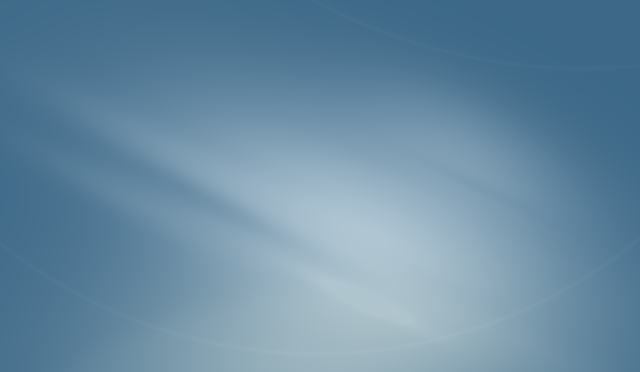
This background is drawn by a Shadertoy shader. Its source:

```glsl
// Soft diagonal light drifting over a steel-blue field, with faint large arcs.
// Rotated Gaussian glows add up to one light value, layered sines comb it
// into fine streaks, and that value blends a deep blue into a pale one.

const vec3 DEEP_BLUE = vec3(0.238, 0.408, 0.530);
const vec3 PALE_SKY  = vec3(0.700, 0.785, 0.838);
const vec3 PALE_MIST = vec3(0.680, 0.762, 0.788);
const float SLANT = -0.42;

// Coordinates along and across a direction.
vec2 turn(vec2 p, float angle) {
    float c = cos(angle), s = sin(angle);
    return vec2(c * p.x + s * p.y, c * p.y - s * p.x);
}

// Elliptical Gaussian glow.
float glow(vec2 p, vec2 center, vec2 radii, float angle) {
    vec2 q = turn(p - center, angle) / radii;
    return exp(-dot(q, q));
}

// Thin soft circle outline.
float ring(vec2 p, vec2 center, float radius, float width) {
    float d = (length(p - center) - radius) / width;
    return exp(-d * d);
}

// Disc that brightens slowly inward from its edge.
float softDisc(vec2 p, vec2 center, float radius, float feather) {
    return smoothstep(0.0, feather, radius - length(p - center));
}

// Layered sines, stretched along the slant.
float streaks(vec2 p, float angle) {
    vec2 q = turn(p, angle);
    float sum = 0.0, amplitude = 0.5, frequency = 24.0;
    for (int i = 0; i < 3; i++) {
        sum += amplitude * sin(q.y * frequency + 1.3 * sin(q.x * 2.5 + float(i) * 2.1));
        frequency *= 1.9;
        amplitude *= 0.5;
    }
    return sum;
}

float lightAmount(vec2 p) {
    // Broad glows: central beam, lower mist, right shoulder
    float beam = glow(p, vec2(0.95, 0.42), vec2(0.62, 0.27), SLANT);
    float light = 0.72 * beam;
    light += 0.72 * glow(p, vec2(0.83, 0.0), vec2(0.60, 0.38), 0.0);
    light += 0.27 * glow(p, vec2(1.26, 0.61), vec2(0.32, 0.14), -0.50);

    // Bright streaks
    light += 0.13 * glow(p, vec2(0.40, 0.62), vec2(0.36, 0.060), -0.48);
    light += 0.10 * glow(p, vec2(0.30, 0.49), vec2(0.28, 0.045), -0.48);
    light += 0.11 * glow(p, vec2(0.98, 0.19), vec2(0.20, 0.022), -0.44);

    // Shaded streaks
    light -= 0.12 * glow(p, vec2(0.62, 0.43), vec2(0.30, 0.035), -0.47);
    light -= 0.05 * glow(p, vec2(1.28, 0.50), vec2(0.18, 0.016), -0.44);

    // Fine combing and the low dome
    light += 0.025 * beam * streaks(p, SLANT);
    light += 0.05 * softDisc(p, vec2(0.90, -1.146), 1.414, 0.10);

    // Two hairline arcs
    light += 0.035 * ring(p, vec2(1.57, 2.352), 1.536, 0.005);
    light += 0.035 * ring(p, vec2(0.852, 1.419), 1.370, 0.006);
    return clamp(light, 0.0, 1.0);
}

void mainImage(out vec4 fragColor, in vec2 fragCoord) {
    vec2 uv = fragCoord / iResolution.xy;
    vec2 p = uv * vec2(1.72, 1.0);
    vec3 pale = mix(PALE_MIST, PALE_SKY, smoothstep(0.0, 0.5, uv.y));
    fragColor = vec4(mix(DEEP_BLUE, pale, lightAmount(p)), 1.0);
}
```
